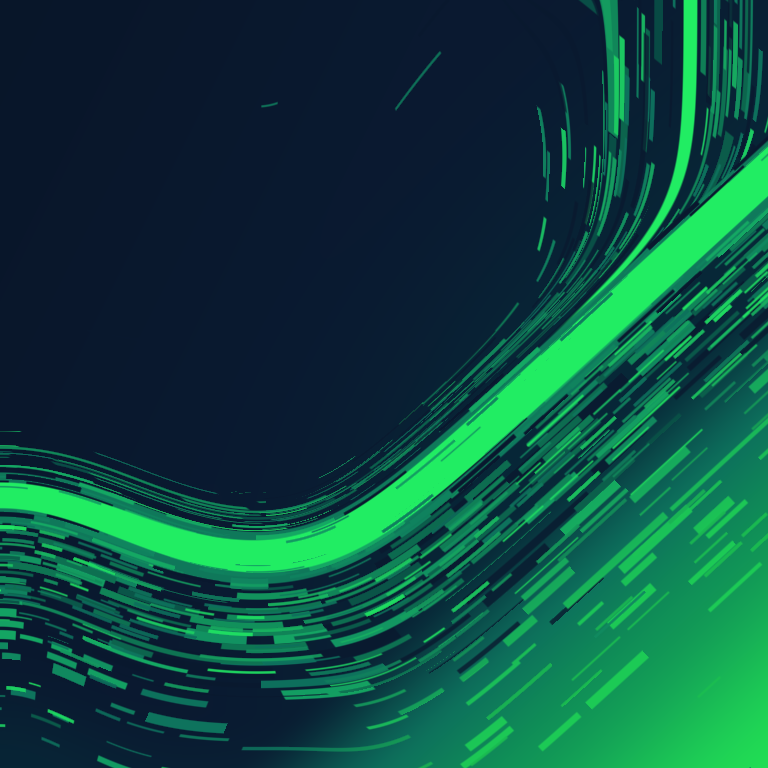
Write a Shadertoy shader that draws this background.

```glsl
#define RIBBON_WIDTH 0.021
#define HALO_WIDTH 0.034
#define RAMP_SLOPE 0.92
#define RAMP_START 0.43
#define RAMP_SOFT 0.06
#define CREST_HEIGHT 0.102
#define CREST_WIDTH 0.23
#define HOOK_SOFT 0.05
#define HOOK_LEFT 0.72
#define HOOK_SPAN 0.28
#define HOOK_OFFSET 0.12

const vec3 NAVY = vec3(0.036, 0.095, 0.18);
const vec3 DEEP_TEAL = vec3(0.02, 0.19, 0.235);
const vec3 TEAL = vec3(0.05, 0.43, 0.36);
const vec3 GREEN = vec3(0.08, 0.66, 0.39);
const vec3 BRIGHT = vec3(0.13, 0.93, 0.39);

float hash(vec2 p) {
    vec3 q = fract(vec3(p.xyx) * 0.1031);
    q += dot(q, q.yzx + 33.33);
    return fract((q.x + q.y) * q.z);
}

// Height (x) and slope (y) of the main ribbon
vec2 ribbonCurve(float x) {
    float e = exp((x - RAMP_START) / RAMP_SOFT);
    float crest = CREST_HEIGHT * exp(-x * x / (CREST_WIDTH * CREST_WIDTH));
    float height = 0.253 + RAMP_SLOPE * RAMP_SOFT * log(1.0 + e) + crest;
    float slope = RAMP_SLOPE * e / (1.0 + e) - 2.0 * x * crest / (CREST_WIDTH * CREST_WIDTH);
    return vec2(height, slope);
}

// Lane index of the streams that leave the ribbon and turn upward:
// Newton steps on a soft minimum of a diagonal and a vertical path
float hookLane(float x, float ribbonX) {
    float t = 0.5;
    for (int i = 0; i < 8; i++) {
        float diagonal = ribbonX - HOOK_OFFSET * (1.0 - t);
        float vertical = HOOK_LEFT + HOOK_SPAN * t;
        float gap = (diagonal - vertical) / HOOK_SOFT;
        float path = min(diagonal, vertical) - HOOK_SOFT * log(1.0 + exp(-abs(gap)));
        float weight = 1.0 / (1.0 + exp(clamp(gap, -40.0, 40.0)));
        t -= (path - x) / mix(HOOK_SPAN, HOOK_OFFSET, weight);
    }
    return t;
}

float band(float d, float halfWidth, float aa) {
    return 1.0 - smoothstep(halfWidth - aa, halfWidth + aa, abs(d));
}

// Random dashes along p.x in lanes of p.y: coverage and tone
vec2 dashes(vec2 p, vec2 cell, float density, float seed) {
    vec2 aa = fwidth(p) / cell * 0.8;
    float lane = floor(p.y / cell.y) + seed * 131.0;
    float stretch = 0.6 + 0.9 * hash(vec2(lane, 3.0));
    float along = p.x / cell.x * stretch + 37.0 * hash(vec2(lane, 7.0));
    vec2 id = vec2(floor(along), lane);
    float on = step(hash(id), density);
    float thick = mix(0.16, 0.5, hash(id + 19.0));
    float size = mix(0.25, 0.52, hash(id + 41.0));
    float mask = band(fract(p.y / cell.y) - 0.5, thick, aa.y)
               * band(fract(along) - 0.5, size, aa.x * stretch);
    return vec2(on * mask, hash(id + 73.0));
}

void mainImage(out vec4 fragColor, in vec2 fragCoord) {
    vec2 uv = fragCoord / iResolution.xy;
    float px = 1.0 / min(iResolution.x, iResolution.y);

    // Flow coordinates
    vec2 curve = ribbonCurve(uv.x);
    float rise = uv.y - curve.x;
    float stretch = 1.0 + curve.y * curve.y;
    float v = rise / sqrt(stretch);
    float below = 1.0 - smoothstep(-px, px, v);
    vec2 flow = vec2(uv.x + rise * curve.y / stretch, v);
    float lean = max(uv.y - 0.78, 0.0) / 0.22;
    float bentX = uv.x + 0.085 * lean * lean * (1.0 - smoothstep(0.66, 0.82, uv.x));
    float t = hookLane(bentX, bentX + v * 1.48);
    vec2 hook = vec2(0.8 * uv.x + uv.y, t);

    // Background and corner glow
    float corner = RAMP_SLOPE * uv.x - 0.143 - uv.y;
    vec3 col = mix(NAVY * 0.9, NAVY * 1.05, smoothstep(0.0, 0.7, uv.x + 0.5 - 0.5 * uv.y));
    col = mix(col, DEEP_TEAL, 0.6 * smoothstep(-0.5, 0.1, corner) * smoothstep(0.2, 0.75, uv.x));
    col = mix(col, DEEP_TEAL, 0.5 * smoothstep(0.2, 0.36, -v));
    col = mix(col, TEAL, smoothstep(0.13, 0.34, corner));
    col = mix(col, vec3(0.06, 0.56, 0.34), smoothstep(0.28, 0.48, corner));
    col = mix(col, vec3(0.13, 0.87, 0.33), smoothstep(0.42, 0.8, corner));

    // Streams below the ribbon, dense first and then scattered
    float depth = -v;
    float dense = mix(0.68, 0.0, smoothstep(0.09, 0.2, depth)) * below;
    float sparse = mix(0.3, 0.13, smoothstep(0.12, 0.3, depth))
                 * (1.0 - smoothstep(0.33, 0.43, depth)) * below;
    float lit = smoothstep(0.12, 0.45, corner);
    vec2 shade = dashes(flow, vec2(0.15, 0.016), 0.4 * below * (1.0 - smoothstep(0.16, 0.25, depth)), 1.0);
    col = mix(col, NAVY, shade.x * 0.8);
    vec2 wide = dashes(flow, vec2(0.085, 0.0145), sparse, 2.0);
    col = mix(col, mix(mix(TEAL, GREEN, wide.y), BRIGHT * 0.85, lit), wide.x);
    vec2 mid = dashes(flow, vec2(0.11, 0.0095), dense, 3.0);
    col = mix(col, mix(DEEP_TEAL, GREEN, 0.25 + 0.6 * mid.y), mid.x);
    vec2 fine = dashes(flow, vec2(0.06, 0.0055), dense * 0.45 + sparse * 0.5, 4.0);
    col = mix(col, mix(mix(TEAL, BRIGHT, fine.y * fine.y), BRIGHT * 0.8, lit), fine.x * 0.9);

    // Streams above the ribbon, turning to the top edge
    float inside = smoothstep(mix(0.75, -0.04, smoothstep(0.1, 0.5, uv.x)), 0.22, t + 0.02);
    inside = uv.x < 0.3 ? step(0.6, t) : inside;
    float crowd = (0.44 + 0.24 * cos(12.566 * (t - 0.37))) * (1.0 - below);
    crowd *= step(-0.04, t) * mix(0.65, 1.0, inside);
    vec2 broad = dashes(hook, vec2(0.24, 0.052), crowd, 5.0);
    col = mix(col, mix(DEEP_TEAL, GREEN, 0.2 + 0.55 * broad.y), broad.x);
    vec2 thin = dashes(hook, vec2(0.11, 0.024), crowd * 0.75, 6.0);
    col = mix(col, mix(TEAL, BRIGHT, thin.y * thin.y * 0.8), thin.x);
    vec2 cut = dashes(hook, vec2(0.2, 0.03), 0.25 * (1.0 - below) * step(0.0, t), 7.0);
    col = mix(col, NAVY, cut.x * 0.75);
    float branch = band(t - 0.64, 0.032, fwidth(t)) * smoothstep(0.55, 0.62, uv.y);
    col = mix(col, BRIGHT, branch * (1.0 - below));

    // Main ribbon with its halo and broken rims
    float width = RIBBON_WIDTH * mix(0.8, 1.15, smoothstep(0.0, 0.6, uv.x));
    col = mix(col, mix(TEAL, GREEN, 0.35), 0.9 * band(v + 0.002, HALO_WIDTH, px));
    vec2 rim = dashes(flow, vec2(0.13, 0.007), 0.42 * step(abs(v), HALO_WIDTH + 0.006), 8.0);
    col = mix(col, mix(NAVY, GREEN, step(0.55, rim.y)), rim.x);
    col = mix(col, BRIGHT, band(v, width, px));
    vec2 nick = dashes(flow, vec2(0.09, 0.0045), 0.2 * step(width * 0.55, abs(v)) * step(abs(v), width), 9.0);
    col = mix(col, mix(TEAL, GREEN, nick.y), nick.x);

    fragColor = vec4(col, 1.0);
}
```
